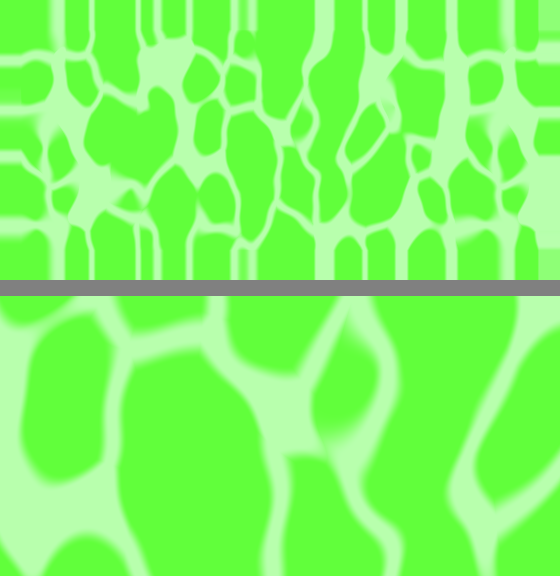
Top: the whole. Bottom: its middle third, enlarged.
Give the GLSL for this pattern, as a WebGL 1 fragment shader.

```glsl
precision highp float;
// Upright green blobs on a pale ground, parted by thin curved channels.
// Tilted ellipses on a jittered, tiling grid fall into four groups: blobs of one
// group melt together, others keep a gap. The borders are stretched to streaks.
uniform vec2 u_resolution;

#define GRID vec2(10.0, 4.0)      // cells per tile
#define TILE vec2(1.607, 0.79)    // tile size, in canvas heights
#define MARGIN vec2(0.075, 0.105) // width of the streaked border
#define RADIUS vec2(0.046, 0.112) // smallest and largest half width
#define FLATTEN 0.58              // width to height ratio of a blob
#define TILT 0.3
#define JITTER 0.8
#define GAP 0.019                 // channel between groups
#define MELT 0.022                // rounding where blobs join
#define SOFT 0.012                // edge softness
#define GREEN vec3(0.38, 1.0, 0.23)
#define PALE vec3(0.72, 1.0, 0.68)

const float TAU = 6.2831853;

vec3 hash3(vec2 cell) {
  vec3 q = vec3(dot(cell, vec2(127.1, 311.7)),
                dot(cell, vec2(269.5, 183.3)),
                dot(cell, vec2(419.2, 371.9)));
  return fract(sin(q + 1.7) * 43758.545);
}

vec4 smoothMin(vec4 a, vec4 b) {
  vec4 h = max(MELT - abs(a - b), 0.0) / MELT;
  return min(a, b) - 0.25 * MELT * h * h;
}

// Nearest blob distance for each of the four groups
vec4 groupDistances(vec2 p) {
  vec2 cellSize = TILE / GRID;
  vec2 home = floor(p / cellSize);
  vec4 nearest = vec4(1.0);
  for (int j = -1; j <= 1; j++) {
    for (int i = -1; i <= 1; i++) {
      vec2 cell = home + vec2(float(i), float(j));
      vec2 id = mod(cell, GRID);
      vec3 place = hash3(id);
      vec3 form = hash3(id + 37.0);
      vec2 center = (cell + 0.5 + JITTER * (place.xy - 0.5)) * cellSize;
      vec2 d = p - center;
      d.x += TILT * (2.0 * form.x - 1.0) * d.y;
      float dist = length(d * vec2(1.0, FLATTEN)) - mix(RADIUS.x, RADIUS.y, form.y);
      vec4 member = vec4(equal(vec4(0.0, 1.0, 2.0, 3.0), vec4(floor(place.z * 4.0))));
      nearest = mix(nearest, smoothMin(nearest, vec4(dist)), member);
    }
  }
  return nearest;
}

// Negative inside blobs, positive in the channels and open ground
float blobField(vec2 p) {
  vec4 d = groupDistances(p);
  vec2 low = min(d.xz, d.yw);
  vec2 high = max(d.xz, d.yw);
  float first = min(low.x, low.y);
  float second = min(max(low.x, low.y), min(high.x, high.y));
  return max(first, 0.5 * (GAP - second + first));
}

void main() {
  vec2 p = gl_FragCoord.xy / u_resolution.y;
  vec2 canvas = vec2(u_resolution.x / u_resolution.y, 1.0);
  p = clamp(p, MARGIN, canvas - MARGIN);

  // Gentle tiling warp makes the outlines uneven
  vec2 turn = TAU * p / TILE;
  p += 0.007 * vec2(sin(3.0 * turn.y + 2.0 * turn.x), sin(7.0 * turn.x + turn.y));
  p += 0.003 * vec2(sin(7.0 * turn.y - 5.0 * turn.x), sin(13.0 * turn.x - 3.0 * turn.y));

  float ground = smoothstep(-0.5 * SOFT, 0.5 * SOFT, blobField(p));
  gl_FragColor = vec4(mix(GREEN, PALE, ground), 1.0);
}
```
